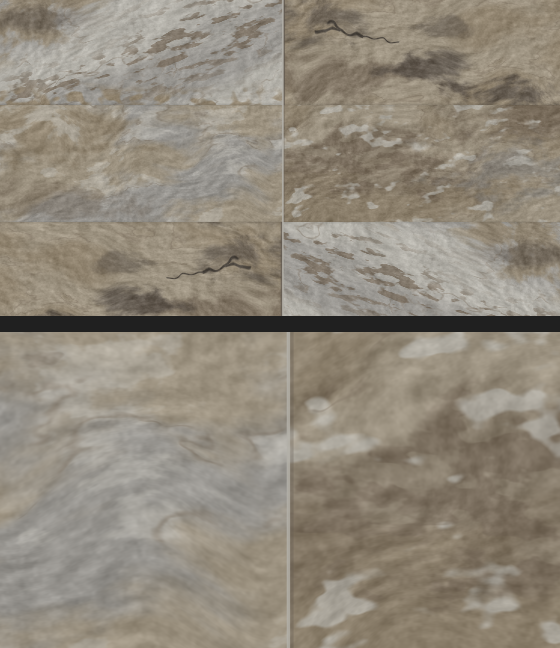
Top, the full canvas; bottom, a detail of the centre.
Reproduce this texture procedurally as a Shadertoy shader.

```glsl
const vec3 PALE = vec3(0.70, 0.69, 0.66);
const vec3 ASH = vec3(0.60, 0.59, 0.57);
const vec3 SAND = vec3(0.61, 0.57, 0.50);
const vec3 TAN = vec3(0.56, 0.51, 0.43);
const vec3 UMBER = vec3(0.46, 0.41, 0.35);
const vec3 SOOT = vec3(0.35, 0.32, 0.29);

float hash(vec2 p) {
    vec3 h = fract(p.xyx * vec3(0.1031, 0.1030, 0.0973));
    h += dot(h, h.yzx + 33.33);
    return fract((h.x + h.y) * h.z);
}

float noise(vec2 p) {
    vec2 cell = floor(p), f = fract(p);
    f = f * f * (3.0 - 2.0 * f);
    return mix(mix(hash(cell), hash(cell + vec2(1, 0)), f.x),
               mix(hash(cell + vec2(0, 1)), hash(cell + vec2(1, 1)), f.x), f.y);
}

vec2 rotate(vec2 p, float angle) {
    float c = cos(angle), s = sin(angle);
    return vec2(c * p.x + s * p.y, c * p.y - s * p.x);
}

float fbm(vec2 p, int octaves) {
    float sum = 0.0, weight = 0.5, total = 0.0;
    for (int i = 0; i < octaves; i++) {
        sum += weight * noise(p);
        total += weight;
        weight *= 0.55;
        p = rotate(p, 0.25) * 2.03 + 17.3;
    }
    return sum / total;
}

// Ragged elliptical stain
float blotch(vec2 p, vec2 centre, vec2 radii, float rough) {
    return 1.0 - smoothstep(0.3, 1.3, length((p - centre) / radii) + 3.0 * (rough - 0.5));
}

// Elongated chips lying along an angle
float flecks(vec2 p, float angle, vec2 frequency, float threshold) {
    return smoothstep(threshold, threshold + 0.13, fbm(rotate(p, angle) * frequency, 3));
}

float segment(vec2 p, vec2 a, vec2 b) {
    vec2 ab = b - a;
    return length(p - a - ab * clamp(dot(p - a, ab) / dot(ab, ab), 0.0, 1.0));
}

// Pale slab with slanting bands of brown chips
vec3 paleSlab(vec2 p, float cloud, float rough) {
    float across = rotate(p, 0.38).y + 0.16 * (cloud - 0.5);
    vec3 c = mix(PALE, ASH, smoothstep(0.10, 0.18, across) * (1.0 - smoothstep(0.25, 0.36, across)));
    c = mix(c, mix(TAN, ASH, smoothstep(0.4, 0.6, rough)), 0.85 * smoothstep(0.41, 0.53, across));
    float band = smoothstep(0.12, 0.27, across) * (1.0 - smoothstep(0.31, 0.43, across));
    float chips = flecks(p + 0.02 * rough, 0.30, vec2(20, 62), 0.53);
    c = mix(c, UMBER, chips * (0.12 + 0.65 * band));
    c = mix(c, SOOT, 0.5 * blotch(p, vec2(-0.74, 0.27), vec2(0.15, 0.035), rough));
    float rim = 1.0 - smoothstep(0.02, 0.07, p.y + 0.05 * (cloud - 0.5));
    return mix(c, TAN, rim * smoothstep(0.42, 0.62, fbm(p * vec2(26, 36), 2)));
}

// Tan slab with soot stains and a forked crack
vec3 tanSlab(vec2 p, float cloud, float rough) {
    vec3 c = mix(TAN, SAND, smoothstep(0.34, 0.60, cloud));
    c = mix(c, UMBER, 0.65 * blotch(p, vec2(0.19, 0.08), vec2(0.32, 0.06), rough));
    float soot = blotch(p, vec2(0.49, 0.11), vec2(0.13, 0.055), rough);
    soot = max(soot, blotch(p, vec2(0.81, 0.035), vec2(0.17, 0.05), rough));
    soot = max(soot, 0.8 * blotch(p, vec2(0.14, 0.28), vec2(0.16, 0.07), rough));
    soot = max(soot, 0.6 * blotch(p, vec2(0.54, 0.24), vec2(0.08, 0.03), rough));
    c = mix(c, SOOT, 0.75 * soot);
    vec2 q = p + 0.025 * (vec2(noise(p * 30.0), noise(p * 38.0 + 9.0)) - 0.5);
    float crack = min(segment(q, vec2(0.10, 0.238), vec2(0.19, 0.234)),
                      segment(q, vec2(0.15, 0.255), vec2(0.25, 0.21)));
    crack = min(crack, segment(q, vec2(0.25, 0.21), vec2(0.36, 0.204)) + 0.002);
    return mix(c, SOOT * 0.65, 0.85 * (1.0 - smoothstep(0.001, 0.007, crack)));
}

// Quiet beige slab clouded with grey
vec3 beigeSlab(vec2 p, float cloud, float rough) {
    float grey = smoothstep(0.36, 0.62, cloud + 0.25 * (0.17 - p.y));
    vec3 c = mix(SAND, ASH * 0.98, grey);
    c = mix(c, TAN, 0.8 * blotch(p, vec2(-0.76, 0.29), vec2(0.22, 0.08), rough));
    c = mix(c, UMBER, 0.35 * blotch(p, vec2(-0.66, 0.07), vec2(0.20, 0.05), rough));
    return mix(c, PALE, 0.45 * smoothstep(0.58, 0.68, rough));
}

// Brown slab with chipped bands and pale flakes
vec3 brownSlab(vec2 p, float cloud, float rough) {
    vec3 c = mix(TAN * 0.96, SAND * 0.97, smoothstep(0.38, 0.64, cloud));
    float band = blotch(p, vec2(0.28, 0.19), vec2(0.50, 0.11), rough);
    c = mix(c, UMBER, band * (0.35 + 0.45 * flecks(p, -0.12, vec2(24, 52), 0.46)));
    c = mix(c, UMBER, 0.7 * blotch(p, vec2(0.82, 0.33), vec2(0.18, 0.08), rough));
    c = mix(c, ASH * 0.9, 0.6 * blotch(p, vec2(0.78, 0.17), vec2(0.20, 0.09), rough));
    float flakes = flecks(p + 5.0, 0.1, vec2(17, 32), 0.64);
    flakes = max(flakes, blotch(p, vec2(0.44, 0.235), vec2(0.045, 0.022), rough));
    flakes = max(flakes, blotch(p, vec2(0.34, 0.36), vec2(0.04, 0.03), rough));
    return mix(c, PALE, 0.75 * flakes);
}

void mainImage(out vec4 fragColor, in vec2 fragCoord) {
    vec2 p = fragCoord / iResolution.y;
    float pixel = 1.0 / iResolution.y;

    // Two columns by three rows; the lowest row is mirrored
    const float tileHeight = 0.373;
    float row = floor((p.y - 0.296) / tileHeight);
    vec2 q = vec2(p.x - 0.505 * iResolution.x / iResolution.y, p.y - 0.296 - row * tileHeight);
    if (row < 0.0) q.x = -q.x;
    bool middle = row == 0.0;
    bool left = q.x < 0.0;

    // Mineral clouds, warped along the bedding
    vec2 s = q + (middle ? vec2(7.3, 3.1) : vec2(2.4, 11.7));
    s += 0.07 * vec2(noise(s * 7.0), noise(s * 7.0 + 31.0));
    s = rotate(s, left && !middle ? 0.38 : 0.12);
    float cloud = fbm(s * vec2(4.0, 8.5), 5);
    float rough = fbm(s * vec2(11, 20) + 40.0, 5);
    vec3 color;
    if (middle) color = left ? beigeSlab(q, cloud, rough) : brownSlab(q, cloud, rough);
    else color = left ? paleSlab(q, cloud, rough) : tanSlab(q, cloud, rough);

    // Thin veins, cleft relief and grain
    float vein = 1.0 - smoothstep(0.0, 0.022, abs(cloud - 0.53));
    color = mix(color, UMBER, 0.35 * vein * smoothstep(0.45, 0.6, rough));
    vec2 cleft = s * vec2(32, 58);
    color += 0.17 * (fbm(cleft, 4) - fbm(cleft + vec2(-0.35, 0.45), 4));
    color += 0.10 * (rough - 0.5) + 0.035 * (noise(q * 210.0) - 0.5);

    // Faint row joints and a pale upright joint with a shaded side
    float joint = min(q.y, tileHeight - q.y);
    color *= 1.0 - 0.07 * (1.0 - smoothstep(0.001, 0.002 + pixel, joint));
    float shade = 1.0 - smoothstep(0.001, 0.002 + pixel, abs(q.x - 0.0035));
    color = mix(color, SOOT, shade * (middle ? 0.3 : 0.7));
    float grout = 1.0 - smoothstep(0.001, 0.0015 + pixel, abs(q.x));
    color = mix(color, PALE, 0.85 * grout);
    fragColor = vec4(clamp(color, 0.0, 1.0), 1.0);
}
```
